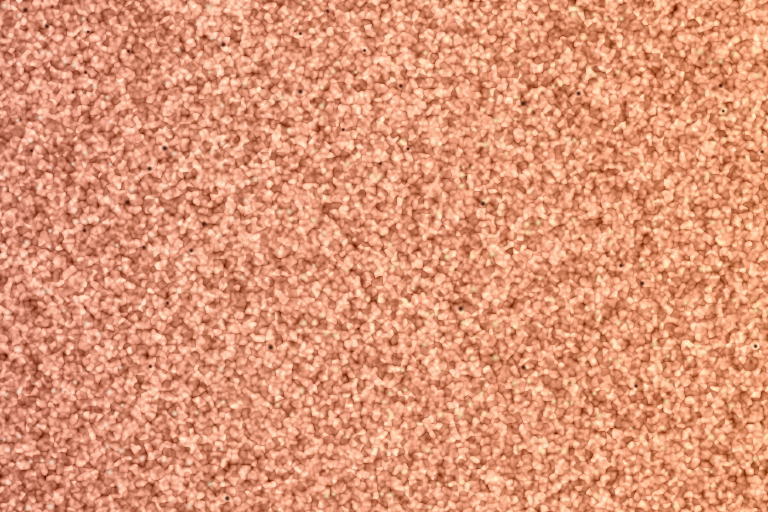
This texture is drawn by a Shadertoy shader. Its source:

```glsl
// Rose-gold glitter paper: tiny soft grains with shaded gaps, sparkles and dark pits.

const float GRAINS = 98.0;         // grains per canvas height
const float FINE_GRAINS = 150.0;   // fine grit per canvas height
const float CLUMPS = 30.0;         // mottled clumps per canvas height
const float SOFTNESS = 10.0;       // lower values blend neighbouring grains more
const float GRAIN_CONTRAST = 0.39;
const float GAP_DEPTH = 0.38;
const float MEAN_GAP = 0.15;
const float GRIT_CONTRAST = 0.26;
const float CLUMP_CONTRAST = 0.06;
const float MID_TONE = 0.605;      // green level of the average grain
const float RED_LIFT = 0.31;
const float RED_KNEE = 0.96;       // red flattens above this level
const float BLUE_DROP = 0.128;
const vec3 SPARKLE_WARM = vec3(1.0, 0.93, 0.72);
const vec3 SPARKLE_COOL = vec3(1.0, 0.91, 0.84);
const vec3 PIT_COLOR = vec3(0.25, 0.09, 0.05);

float hash(vec2 p) {
    vec3 q = fract(vec3(p.xyx) * 0.1031);
    q += dot(q, q.yzx + 33.33);
    return fract((q.x + q.y) * q.z);
}

vec2 hash2(vec2 p) {
    return vec2(hash(p + 17.3), hash(p + 71.9));
}

float noise(vec2 p) {
    vec2 i = floor(p), f = fract(p);
    f = f * f * (3.0 - 2.0 * f);
    return mix(mix(hash(i), hash(i + vec2(1, 0)), f.x),
               mix(hash(i + vec2(0, 1)), hash(i + vec2(1, 1)), f.x), f.y);
}

// Soft cells: x = blended grain shade, y = smooth squared distance to a grain.
vec2 grains(vec2 p) {
    vec2 cell = floor(p);
    float shade = 0.0, total = 0.0;
    for (int y = -1; y <= 1; y++) {
        for (int x = -1; x <= 1; x++) {
            vec2 id = cell + vec2(x, y);
            vec2 offset = id + hash2(id) - p;
            float weight = exp(-SOFTNESS * dot(offset, offset));
            shade += weight * hash(id + 5.7);
            total += weight;
        }
    }
    return vec2(shade / total, -log(total) / SOFTNESS);
}

// Sparse soft dots; one possible dot per cell, kept inside its cell.
float dots(vec2 uv, float density, float radius, float chance, float seed) {
    vec2 p = uv * density;
    vec2 id = floor(p) + seed;
    vec2 center = 0.25 + 0.5 * hash2(id);
    float size = radius * density * mix(0.7, 1.2, hash(id + 3.1));
    float d = length(fract(p) - center);
    return step(hash(id + 9.4), chance) * (1.0 - smoothstep(0.0, size, d));
}

void mainImage(out vec4 fragColor, in vec2 fragCoord) {
    vec2 uv = fragCoord / iResolution.y;
    vec2 screen = fragCoord / iResolution.xy;

    // Irregular grain outlines
    vec2 warp = vec2(noise(uv * 90.0), noise(uv * 90.0 + 40.0)) - 0.5;
    vec2 grain = grains(uv * GRAINS + 0.8 * warp);

    // Grain, gap, grit and clump tones
    float tone = MID_TONE;
    tone += GRAIN_CONTRAST * (grain.x - 0.5);
    tone -= GAP_DEPTH * (grain.y - MEAN_GAP);
    tone += GRIT_CONTRAST * (noise(uv * FINE_GRAINS + 8.0) - 0.5);
    tone += CLUMP_CONTRAST * (noise(uv * CLUMPS + 60.0) - 0.5);

    // Broad light, falling off toward the left edge and lower left corner
    tone += 0.01 - 0.05 * (1.0 - smoothstep(0.0, 0.35, screen.x));
    tone -= 0.02 * (1.0 - smoothstep(0.0, 0.6, length(screen)));

    // Copper colour, pinker at left and more orange at right
    float warmth = screen.x - 0.5;
    vec3 color = vec3(tone + RED_LIFT, tone, tone - BLUE_DROP);
    color.r = min(color.r, RED_KNEE + 0.3 * (color.r - RED_KNEE));
    color += warmth * vec3(0.02, 0.0, -0.06);

    // Bright flakes and dark pits
    float sparkle = dots(uv, 45.0, 0.0085, 0.12, 200.0);
    vec3 sparkleColor = mix(SPARKLE_COOL, SPARKLE_WARM, smoothstep(0.0, 0.7, screen.x));
    color = mix(color, sparkleColor, 0.8 * sparkle);
    float pitChance = mix(0.015, 0.07, screen.y);
    color = mix(color, PIT_COLOR, dots(uv, 26.0, 0.0065, pitChance, 400.0));

    fragColor = vec4(clamp(color, 0.0, 1.0), 1.0);
}
```
